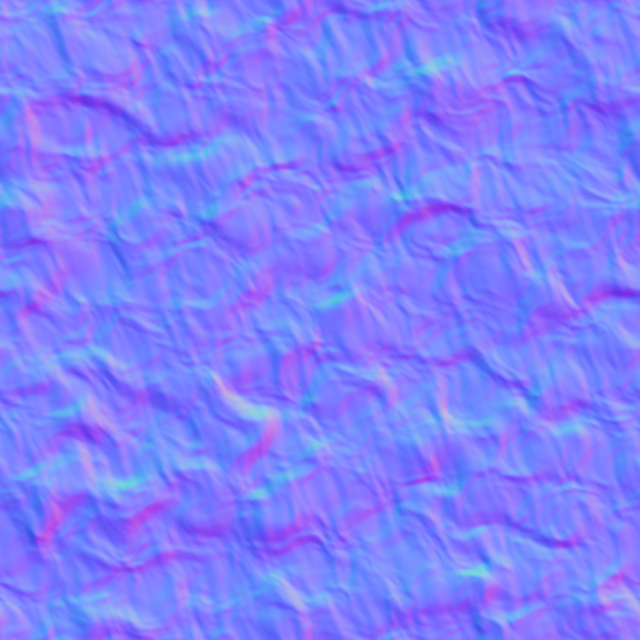
This texture map is drawn by a WebGL 1 fragment shader. Its source:

```glsl
precision highp float;
// Tangent-space normal map of a crumpled, lumpy surface with fine slanted streaks.
// A wrapping height field is summed from warped gradient noise: ridges, short
// ledges, domed lumps and streaks. Its slopes are then encoded as a colour.

uniform vec2 u_resolution;

const float SLOPE_STEP = 0.0032;  // half width of the slope filter, in canvas units
const float RELIEF = 1.0;         // overall strength of the slopes

// Random unit vector for a lattice cell.
vec2 cellGradient(vec2 cell, float seed) {
  float h = fract(sin(dot(cell, vec2(127.1, 311.7)) + seed * 74.7) * 43758.5453);
  float angle = 6.2831853 * h;
  return vec2(cos(angle), sin(angle));
}

// Wraps a cell of a sheared lattice back into the unit tile.
vec2 wrapCell(vec2 cell, vec2 period, float shear) {
  cell.x -= shear * floor(cell.y / period.y);
  return mod(cell, period);
}

// Contribution of one lattice corner.
float corner(vec2 cell, vec2 offset, vec2 f, vec2 period, float shear, float seed) {
  vec2 g = cellGradient(wrapCell(cell + offset, period, shear), seed);
  return dot(g, f - offset);
}

// Tiling gradient noise; period and shear are whole numbers of cells.
float tileNoise(vec2 uv, vec2 period, float shear, float seed) {
  vec2 p = uv * period + vec2(shear * uv.y, 0.0);
  vec2 cell = floor(p);
  vec2 f = p - cell;
  vec2 w = f * f * f * (f * (f * 6.0 - 15.0) + 10.0);
  float a = corner(cell, vec2(0.0, 0.0), f, period, shear, seed);
  float b = corner(cell, vec2(1.0, 0.0), f, period, shear, seed);
  float c = corner(cell, vec2(0.0, 1.0), f, period, shear, seed);
  float d = corner(cell, vec2(1.0, 1.0), f, period, shear, seed);
  return mix(mix(a, b, w.x), mix(c, d, w.x), w.y);
}

// Absolute value with a rounded corner.
float softAbs(float x, float radius) {
  return sqrt(x * x + radius * radius);
}

// Bends the domain so that ridges and lumps curl.
vec2 warp(vec2 uv, vec2 period, float amount, float seed) {
  return uv + amount * vec2(tileNoise(uv, period, 0.0, seed),
                            tileNoise(uv, period, 0.0, seed + 1.0));
}

float surfaceHeight(vec2 uv) {
  vec2 q = warp(uv, vec2(13.0, 14.0), 0.034, 1.0);

  // Broad swells, and short ledges that fade in and out.
  float swells = 0.017 * tileNoise(q, vec2(5.0, 6.0), -2.0, 3.0);
  float ledge = tileNoise(q, vec2(8.0, 11.0), -3.0, 4.0);
  float presence = smoothstep(-0.25, 0.35, tileNoise(uv, vec2(7.0, 7.0), 2.0, 12.0));
  float ledges = 0.0085 * presence * smoothstep(-0.2, 0.2, ledge);

  // Domed lumps parted by creases, halving in size.
  float lumps = 0.0;
  vec2 period = vec2(12.0, 14.0);
  float amplitude = 0.0125;
  for (int i = 0; i < 3; i++) {
    float n = tileNoise(q, period, 3.0, 5.0 + float(i));
    lumps += amplitude * mix(n, softAbs(n, 0.07), 0.5);
    period *= 2.0;
    amplitude *= 0.42;
  }

  // Fine streaks, steep and leaning to the left.
  vec2 s = mix(uv, q, 0.4);
  float streaks = 0.0026 * tileNoise(s, vec2(42.0, 12.0), 15.0, 9.0)
                + 0.0009 * tileNoise(s, vec2(70.0, 20.0), 24.0, 10.0);

  return swells + ledges + lumps + streaks;
}

// Surface normal from central differences of the height.
vec3 surfaceNormal(vec2 uv, float e) {
  float dx = surfaceHeight(uv + vec2(e, 0.0)) - surfaceHeight(uv - vec2(e, 0.0));
  float dy = surfaceHeight(uv + vec2(0.0, e)) - surfaceHeight(uv - vec2(0.0, e));
  return normalize(vec3(-RELIEF * vec2(dx, dy) / (2.0 * e), 1.0));
}

void main() {
  vec2 uv = gl_FragCoord.xy / u_resolution;
  vec3 normal = surfaceNormal(uv, SLOPE_STEP);
  gl_FragColor = vec4(normal * 0.5 + 0.5, 1.0);
}
```
